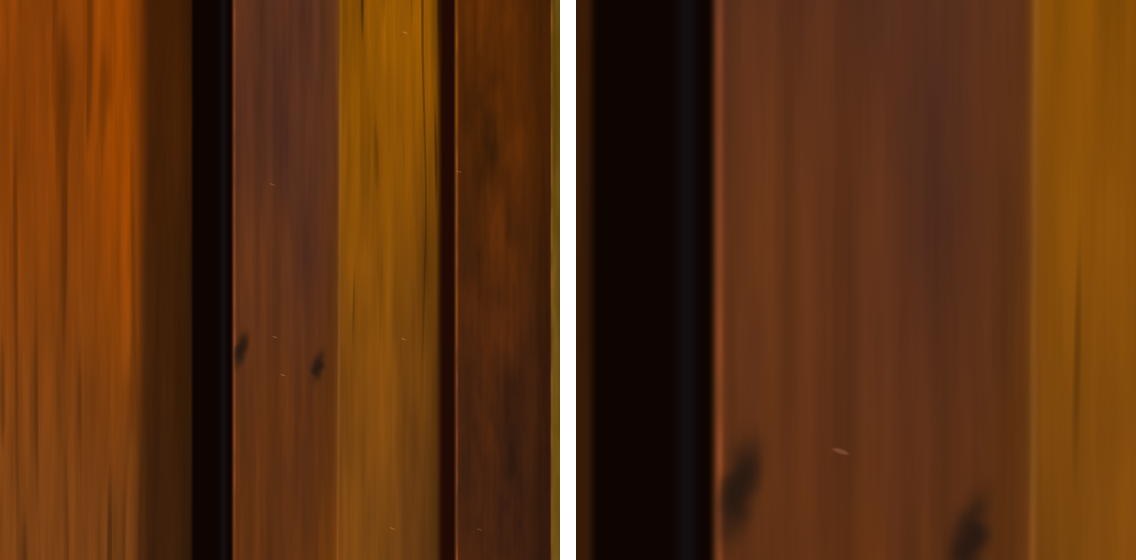
Left, the full canvas; right, a detail of the centre.
Reproduce this texture procedurally as a WebGL 1 fragment shader.

```glsl
precision highp float;
// Upright varnished wood boards with dark gaps, worn edges, fine grain and two knots.
uniform vec2 u_resolution;

float hash(vec2 p) {
  p = fract(p * vec2(0.1031, 0.1137));
  p += dot(p, p.yx + 33.33);
  return fract((p.x + p.y) * p.x * 7.31);
}

float noise(vec2 p) {
  vec2 i = floor(p), f = fract(p);
  f = f * f * (3.0 - 2.0 * f);
  float low = mix(hash(i), hash(i + vec2(1.0, 0.0)), f.x);
  float high = mix(hash(i + vec2(0.0, 1.0)), hash(i + 1.0), f.x);
  return mix(low, high, f.y);
}

float fbm(vec2 p) {
  float sum = 0.0, gain = 0.53;
  for (int i = 0; i < 4; i++) {
    sum += gain * noise(p);
    p = p * 2.03 + 17.3;
    gain *= 0.5;
  }
  return sum;
}

// Soft step from 0 to 1 centred on an edge.
float rise(float x, float edge, float soft) {
  return smoothstep(edge - soft, edge + soft, x);
}

// Soft vertical line.
float line(float x, float center, float width) {
  float d = (x - center) / width;
  return exp(-d * d);
}

// Elongated grain centred on zero.
float grain(vec2 p, vec2 scale) {
  return fbm(p * scale + 40.0) - 0.5;
}

// Thin dark streaks that follow wavering fibres.
float streaks(vec2 p, float count) {
  float bend = 0.012 * (noise(vec2(p.x * 9.0, p.y * 3.0)) - 0.5);
  float fibre = noise(vec2((p.x + bend) * count, p.y * 3.5 + 8.0));
  return smoothstep(0.66, 0.95, fibre);
}

// Dark, slightly slanted knot.
float knot(vec2 p, vec2 center, vec2 size) {
  vec2 d = p - center;
  d.x -= 0.18 * d.y;
  d += 0.005 * (noise(p * 95.0) - 0.5);
  return exp(-pow(dot(d / size, d / size), 1.4));
}

// Small pale nicks, one chance per cell.
float nicks(vec2 p, vec2 cells) {
  vec2 id = floor(p * cells);
  vec2 spot = 0.25 + 0.5 * vec2(hash(id + 3.0), hash(id + 11.0));
  vec2 d = (fract(p * cells) - spot) / cells;
  d.y += 0.3 * d.x;
  float mark = 1.0 - smoothstep(0.5, 1.3, length(d / vec2(0.005, 0.0016)));
  return mark * step(0.82, hash(id + 29.0));
}

void main() {
  vec2 p = gl_FragCoord.xy / u_resolution;
  float x = p.x, y = p.y;
  float broad = grain(p, vec2(16.0, 2.2));
  float fine = grain(p, vec2(85.0, 4.0));
  float blotch = grain(p, vec2(24.0, 7.0));

  // Orange board, glowing toward its right side, then falling into shade
  vec3 orange = mix(vec3(0.46, 0.245, 0.08), vec3(0.53, 0.245, 0.03), smoothstep(0.0, 0.8, y));
  orange += vec3(0.07, 0.025, -0.02) * line(x, 0.215, 0.045) * smoothstep(0.0, 0.6, y);
  orange *= 1.0 - 0.22 * streaks(p, 75.0);
  vec3 shade = mix(vec3(0.24, 0.125, 0.045), vec3(0.27, 0.125, 0.02), y);
  shade *= 1.0 - 0.25 * rise(x, 0.335, 0.03);
  vec3 color = mix(orange, shade, rise(x, 0.25, 0.022));

  // Brown board and its golden neighbour
  vec3 brown = mix(vec3(0.37, 0.19, 0.075), vec3(0.345, 0.185, 0.115), smoothstep(0.1, 0.8, y));
  brown += vec3(0.07, 0.03, -0.03) * (broad + blotch * 0.6);
  brown += vec3(0.04, 0.025, -0.02) * rise(x, 0.575, 0.035);
  vec3 gold = mix(vec3(0.43, 0.245, 0.075), vec3(0.56, 0.325, 0.015), smoothstep(0.0, 0.9, y));
  gold *= 1.0 - 0.42 * streaks(p + 2.7, 105.0) * smoothstep(0.1, 0.7, y);
  gold += vec3(0.16, 0.1, -0.01) * broad;
  gold *= 1.0 - 0.2 * rise(x, 0.765, 0.02);
  brown = mix(brown, gold, rise(x, 0.606, 0.01));
  brown += vec3(0.07, 0.06, 0.035) * line(x, 0.609 - 0.006 * (1.0 - y), 0.0025);
  color = mix(color, brown, rise(x, 0.415, 0.003));

  // Mottled right board and the olive strip beside it
  vec3 russet = mix(vec3(0.27, 0.135, 0.065), vec3(0.34, 0.16, 0.025), smoothstep(0.1, 0.9, y));
  russet += vec3(0.3, 0.13, 0.0) * blotch * line(x, 0.885, 0.075);
  russet *= 1.0 - 0.25 * rise(x, 0.955, 0.03);
  color = mix(color, russet, rise(x, 0.814, 0.003));
  vec3 olive = vec3(0.43, 0.32, 0.09) + 0.16 * blotch;
  color = mix(color, olive, rise(x, 0.986, 0.003));
  color *= 1.0 + 0.3 * fine + 0.12 * broad;

  // Deep gaps, with a faint cool reflection in the left one
  vec3 gapColor = vec3(0.055, 0.015, 0.006);
  gapColor += vec3(0.02, 0.045, 0.06) * line(x, 0.399, 0.006);
  float gap = rise(x, 0.343, 0.004) * (1.0 - rise(x, 0.414, 0.003));
  color = mix(color, gapColor, gap);
  float groove = rise(x, 0.784, 0.008) * (1.0 - rise(x, 0.812, 0.003));
  color = mix(color, vec3(0.13, 0.04, 0.012), groove);

  // Worn edges, knots and nicks
  float wear = 0.45 + 0.8 * noise(vec2(x * 20.0, y * 28.0));
  color += vec3(0.15, 0.07, 0.04) * wear * line(x, 0.419, 0.0022);
  color += vec3(0.2, 0.12, 0.07) * wear * line(x, 0.816, 0.002);
  color += vec3(0.22, 0.16, 0.07) * wear * line(x, 0.985, 0.002);
  float knots = knot(p, vec2(0.431, 0.376), vec2(0.010, 0.028));
  knots = max(knots, knot(p, vec2(0.568, 0.345), vec2(0.010, 0.024)));
  color = mix(color, vec3(0.13, 0.085, 0.065), 0.82 * knots);
  color += vec3(0.13, 0.1, 0.09) * nicks(p, vec2(9.0, 11.0)) * (1.0 - gap) * rise(x, 0.32, 0.01);
  gl_FragColor = vec4(clamp(color, 0.0, 1.0), 1.0);
}
```
